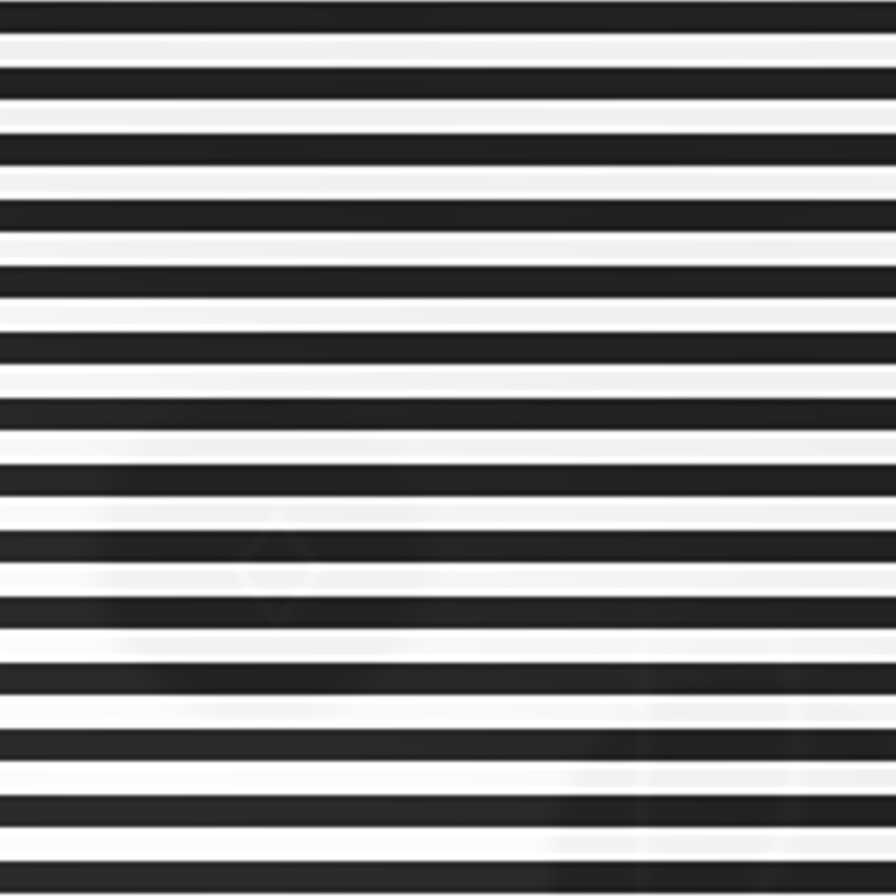
Reproduce this pattern procedurally as a WebGL 2 fragment shader.

```glsl
#version 300 es
precision highp float;
// Horizontal black and white stripes with soft, haloed edges and faint worn shading.

uniform vec2 u_resolution;
out vec4 outColor;

const float PERIOD = 0.07382;       // one dark bar plus one light gap
const float TOP_BAR = 0.9805;       // height of the centre of the top bar
const float BAR_HALF = 0.0180;      // half thickness of a dark bar
const float EDGE_SOFT = 0.0032;     // half width of the blurred edge

const vec3 INK = vec3(0.132, 0.132, 0.130);
const vec3 PAPER = vec3(0.942);

float hash(vec2 p) {
    vec3 q = fract(vec3(p.xyx) * 0.1031);
    q += dot(q, q.yzx + 33.33);
    return fract((q.x + q.y) * q.z);
}

float valueNoise(vec2 p) {
    vec2 cell = floor(p);
    vec2 f = fract(p);
    f = f * f * (3.0 - 2.0 * f);
    float low = mix(hash(cell), hash(cell + vec2(1.0, 0.0)), f.x);
    float high = mix(hash(cell + vec2(0.0, 1.0)), hash(cell + vec2(1.0)), f.x);
    return mix(low, high, f.y);
}

float gauss(float x, float width) {
    float t = x / width;
    return exp(-t * t);
}

// Signed distance to the nearest bar, negative inside it.
float barDistance(float y, float period, float centre, float halfWidth) {
    float phase = fract((y - centre) / period + 0.5) - 0.5;
    return abs(phase) * period - halfWidth;
}

float softDisc(vec2 p, vec2 centre, float radius, float blur) {
    return 1.0 - smoothstep(radius - blur, radius + blur, length(p - centre));
}

// Faded tone: bright lower left, with two dim patches and pale streaks.
float wear(vec2 p) {
    float lift = smoothstep(0.0, 0.8, 1.0 - p.y - 0.5 * p.x);
    float disc = softDisc(p, vec2(0.293, 0.380), 0.185, 0.025);
    float patchArea = softDisc(p, vec2(0.83, 0.03), 0.215, 0.018);
    lift *= 1.0 - 0.85 * max(disc, patchArea);

    float diamond = abs(p.x - 0.31) + 0.75 * abs(p.y - 0.365);
    lift += 0.4 * gauss(diamond - 0.045, 0.009);

    float lowerRight = 1.0 - smoothstep(0.22, 0.36, p.y);
    float straight = gauss(p.x - 0.717, 0.010);
    float curved = gauss(p.x - 0.89 + 1.5 * (p.y - 0.17) * (p.y - 0.17), 0.014);
    lift += 0.4 * lowerRight * max(straight, curved);
    return lift + 0.12 * (valueNoise(p * vec2(7.0, 60.0)) - 0.5);
}

void main() {
    vec2 uv = gl_FragCoord.xy / u_resolution;
    float d = barDistance(uv.y, PERIOD, TOP_BAR, BAR_HALF);
    float lift = wear(uv);

    // Tones, with a bright halo outside each edge and a dark rim inside it
    vec3 paper = PAPER + 0.045 * lift + 0.060 * gauss(d - 0.0060, 0.0032);
    vec3 ink = INK + 0.036 * lift - 0.035 * gauss(d + 0.0050, 0.0025);

    float blur = max(EDGE_SOFT, 0.75 / u_resolution.y);
    vec3 color = mix(ink, paper, smoothstep(-blur, blur, d));
    outColor = vec4(clamp(color, 0.0, 1.0), 1.0);
}
```
